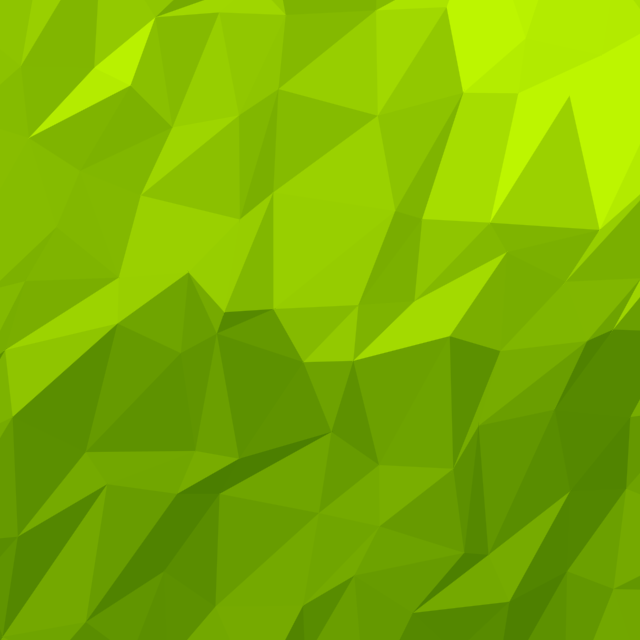
This background is drawn by a three.js fragment shader. Its source:

```glsl
// Low-poly relief of flat green facets, lime at the top and darker below.
varying vec2 vUv;

const vec2 GRID = vec2(9.5, 8.0);     // facet corners across and up
const float JITTER = 0.92;            // below 1 keeps the mesh free of folds
const float RELIEF = 0.19;            // height range of the corners
const float EDGE = 0.002;             // width of the smoothed facet edge
const vec2 LIGHT = vec2(-0.6, 0.8);

vec3 hash3(vec2 p) {
  vec3 q = vec3(dot(p, vec2(127.1, 311.7)),
                dot(p, vec2(269.5, 183.3)),
                dot(p, vec2(419.2, 371.9)));
  return fract(sin(q) * 43758.55);
}

float cross2(vec2 a, vec2 b) {
  return a.x * b.y - a.y * b.x;
}

// Scattered mesh corner: position in xy, height in z
vec3 corner(vec2 id) {
  vec3 h = hash3(id);
  return vec3((id + 0.5 + (h.xy - 0.5) * JITTER) / GRID, h.z * RELIEF);
}

float doubleArea(vec3 a, vec3 b, vec3 c) {
  return cross2(b.xy - a.xy, c.xy - a.xy);
}

// Signed distance to the line a-b, positive on its left
float edgeDistance(vec2 p, vec2 a, vec2 b) {
  vec2 along = b - a;
  return cross2(along, p - a) / max(length(along), 0.0001);
}

float coverage(vec2 p, vec3 a, vec3 b, vec3 c) {
  float d = min(edgeDistance(p, a.xy, b.xy),
            min(edgeDistance(p, b.xy, c.xy), edgeDistance(p, c.xy, a.xy)));
  return clamp(d / EDGE + 0.5, 0.0, 1.0);
}

float glow(vec2 p, vec2 center, float inner, float outer) {
  return 1.0 - smoothstep(inner, outer, distance(p, center));
}

// Broad brightness: dark below a wavy horizon, with glows near the top
float baseTone(vec2 p) {
  float horizon = 0.47 + 0.07 * cos(10.0 * p.x - 3.1);
  float tone = mix(0.39, 0.555, smoothstep(-0.07, 0.07, p.y - horizon));
  tone += 0.22 * glow(p, vec2(0.9, 0.94), 0.12, 0.3);
  return tone + 0.1 * glow(p, vec2(0.17, 0.9), 0.03, 0.11);
}

// Slope of the facet towards the light, from -1 to 1
float facetLight(vec3 a, vec3 b, vec3 c) {
  vec3 normal = normalize(cross(b - a, c - a));
  return dot(normal.xy, LIGHT);
}

vec3 green(float tone) {
  float r = clamp(tone, 0.26, 0.74);
  return vec3(r, r + 0.2 + 0.05 * (r - 0.33), 0.0);
}

// Adds one facet: weighted colour in rgb, weight in a
vec4 facet(vec2 p, vec3 a, vec3 b, vec3 c) {
  float weight = coverage(p, a, b, c);
  if (weight <= 0.0) return vec4(0.0);
  vec2 middle = (a.xy + b.xy + c.xy) / 3.0;
  float tone = baseTone(middle) + 0.1 * facetLight(a, b, c);
  return vec4(green(tone), 1.0) * weight;
}

// Splits a cell into two facets, favouring the rising diagonal
vec4 cell(vec2 p, vec2 id) {
  vec3 a = corner(id);
  vec3 b = corner(id + vec2(1.0, 0.0));
  vec3 c = corner(id + vec2(1.0, 1.0));
  vec3 d = corner(id + vec2(0.0, 1.0));
  float rising = min(doubleArea(a, b, c), doubleArea(a, c, d));
  float falling = min(doubleArea(a, b, d), doubleArea(b, c, d));
  float enough = 0.15 / (GRID.x * GRID.y);
  if (rising > min(falling, enough)) {
    return facet(p, a, b, c) + facet(p, a, c, d);
  }
  return facet(p, a, b, d) + facet(p, b, c, d);
}

void main() {
  vec2 home = floor(vUv * GRID - 0.5);
  vec4 sum = vec4(0.0);
  for (int y = -1; y <= 1; y++) {
    for (int x = -1; x <= 1; x++) {
      sum += cell(vUv, home + vec2(float(x), float(y)));
    }
  }
  gl_FragColor = vec4(sum.rgb / max(sum.a, 0.001), 1.0);
}
```
